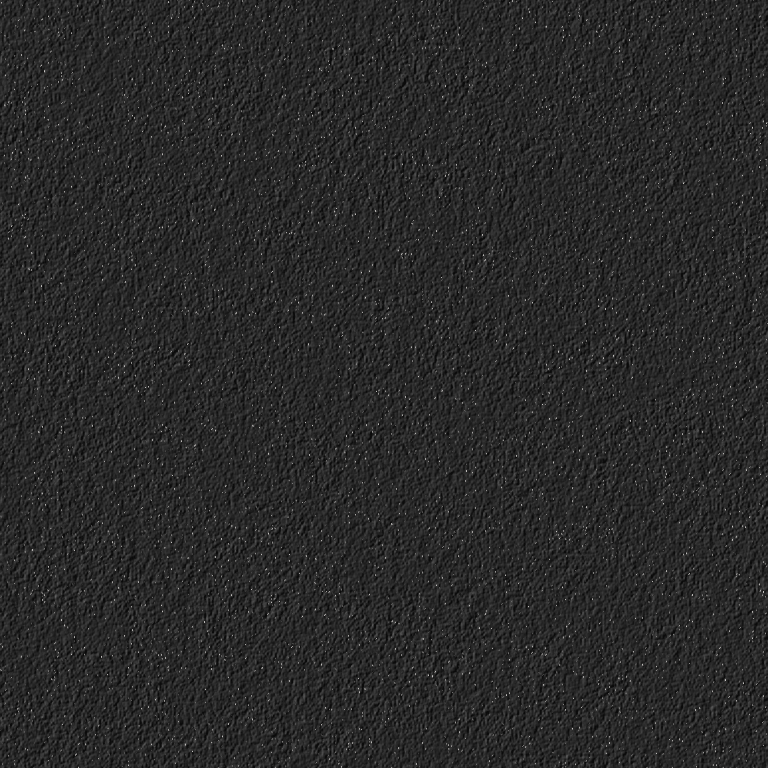
Give the GLSL for this texture, as a three.js fragment shader.

```glsl
// Dark, finely pebbled coating with a dense scatter of small glints.
// Rounded cellular grains and value noise form a height field, shaded by its
// slope along the light; staggered cells then place upright glints.

varying vec2 vUv;

const vec3 BASE_COLOR = vec3(0.154, 0.154, 0.154);
const vec3 GLINT_COLOR = vec3(0.82, 0.81, 0.80);
const float DARKEST = 0.045;

const float GRAIN_SCALE = 190.0;         // grains across the canvas
const float FINE_SCALE = 380.0;
const float MEDIUM_SCALE = 210.0;
const float BROAD_SCALE = 90.0;
const float GRAIN_WEIGHT = 0.62;
const float FINE_WEIGHT = 0.75;
const float MEDIUM_WEIGHT = 0.55;
const float BROAD_WEIGHT = 0.7;
const vec2 GRAIN_STRETCH = vec2(1.0, 0.85); // grains slightly taller than wide
const float RELIEF_STRENGTH = 0.225;
const float ROUGHNESS_SCALE = 28.0;      // patches of weaker and stronger relief
const vec2 LIGHT_DIR = vec2(-0.88, 0.47);
const float SLOPE_SPAN = 0.0018;         // distance between height samples

const float GLINT_CELLS = 230.0;
const float GLINT_CHANCE = 0.2;
const vec2 GLINT_RADIUS = vec2(0.0008, 0.0014);
const vec2 GLINT_JITTER = vec2(0.0022, 0.0012);
const float CLUSTER_SCALE = 30.0;

// Hashes without sine
float hash12(vec2 p) {
  vec3 q = fract(p.xyx * 0.1031);
  q += dot(q, q.yzx + 33.33);
  return fract((q.x + q.y) * q.z);
}

vec2 hash22(vec2 p) {
  return vec2(hash12(p + 17.3), hash12(p + 71.9));
}

float valueNoise(vec2 p) {
  vec2 cell = floor(p);
  vec2 f = fract(p);
  f = f * f * (3.0 - 2.0 * f);
  float low = mix(hash12(cell), hash12(cell + vec2(1.0, 0.0)), f.x);
  float high = mix(hash12(cell + vec2(0.0, 1.0)), hash12(cell + 1.0), f.x);
  return mix(low, high, f.y);
}

// Domes around scattered points, meeting in creases
float grainDomes(vec2 p) {
  vec2 cell = floor(p);
  float nearest = 4.0;
  for (int y = -1; y <= 1; y++) {
    for (int x = -1; x <= 1; x++) {
      vec2 neighbor = cell + vec2(float(x), float(y));
      vec2 d = neighbor + hash22(neighbor) - p;
      nearest = min(nearest, dot(d, d));
    }
  }
  return 1.0 - nearest;
}

float surfaceHeight(vec2 p) {
  p *= GRAIN_STRETCH;
  return GRAIN_WEIGHT * grainDomes(p * GRAIN_SCALE)
       + FINE_WEIGHT * valueNoise(p * FINE_SCALE + 37.0)
       + MEDIUM_WEIGHT * valueNoise(p * MEDIUM_SCALE + 153.0)
       + BROAD_WEIGHT * valueNoise(p * BROAD_SCALE + 271.0);
}

// Positive on slopes facing the light, negative on those turned away
float reliefShade(vec2 p) {
  vec2 halfStep = 0.5 * SLOPE_SPAN * LIGHT_DIR;
  float roughness = mix(0.75, 1.25, valueNoise(p * ROUGHNESS_SCALE));
  return roughness * (surfaceHeight(p - halfStep) - surfaceHeight(p + halfStep));
}

// Soft upright ellipse in some of the cells, most of them faint
float glintAmount(vec2 p) {
  vec2 grid = p * GLINT_CELLS;
  float stagger = hash12(vec2(floor(grid.x), 619.0));
  grid.y += stagger;
  vec2 cell = floor(grid);
  vec2 d = (fract(grid) - 0.5) / GLINT_CELLS;
  d -= (hash22(cell) - 0.5) * GLINT_JITTER;

  d.x -= mix(-0.25, 0.5, hash12(cell + 211.0)) * d.y;
  float size = mix(0.75, 1.15, hash12(cell + 307.0));
  float shape = 1.0 - smoothstep(0.3, 1.4, length(d / (GLINT_RADIUS * size)));

  float cluster = mix(0.4, 1.6, valueNoise(p * CLUSTER_SCALE + 89.0));
  float chance = GLINT_CHANCE * cluster;
  float present = smoothstep(-0.01, 0.01, chance - hash12(cell + 401.0));
  float level = pow(hash12(cell + 503.0), 2.5);
  return present * shape * mix(0.08, 0.95, level);
}

void main() {
  float shade = RELIEF_STRENGTH * reliefShade(vUv);
  vec3 color = max(BASE_COLOR + shade, vec3(DARKEST));
  color = mix(color, GLINT_COLOR, glintAmount(vUv));
  gl_FragColor = vec4(color, 1.0);
}
```
